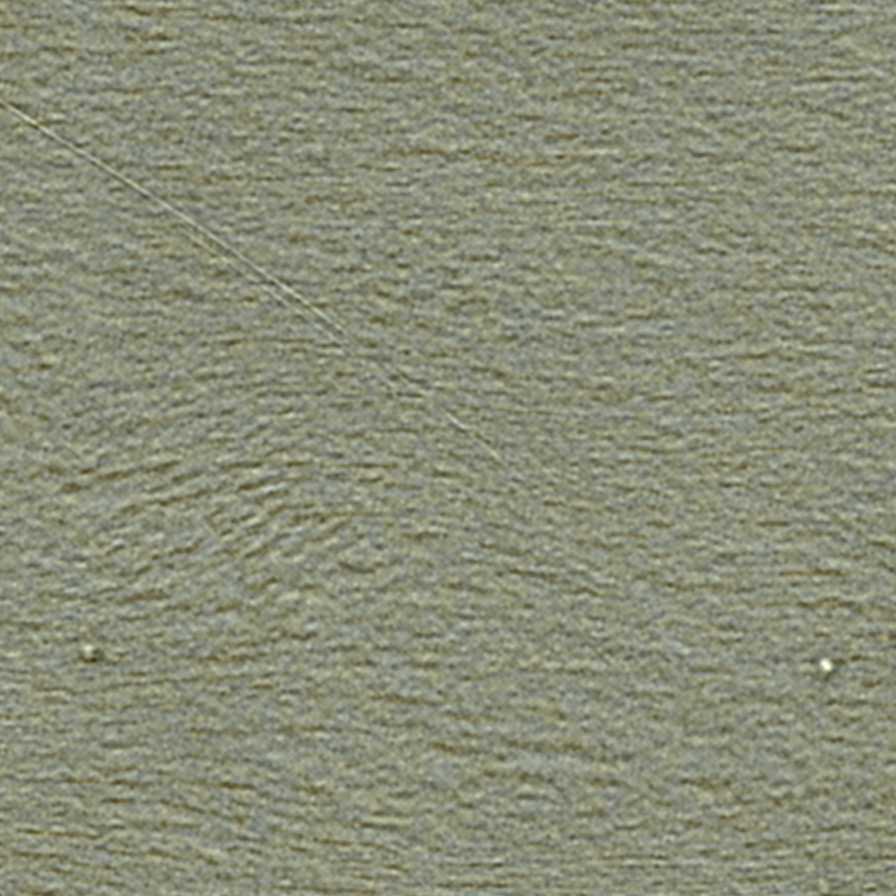
This texture is drawn by a Shadertoy shader. Its source:

```glsl
#define BASE_COLOR vec3(0.541, 0.556, 0.476)
#define BROWN_SHIFT vec3(-0.015, -0.045, -0.105)
#define GRAIN_FREQ 165.0
#define GRAIN_GAIN 0.115
#define FIBRE_GAIN 0.12
#define STREAK_GAIN 0.075
#define BRUSH_GAIN 0.13
#define TINT_GAIN 0.075
#define SCRATCH_GAIN 0.16
#define LINE_WIDTH 0.0021

float hash(vec2 p) {
    vec3 q = fract(vec3(p.xyx) * 0.1031);
    q += dot(q, q.yzx + 33.33);
    return fract((q.x + q.y) * q.z);
}

// Smooth value noise, centred on zero
float noise(vec2 p) {
    vec2 i = floor(p), f = fract(p);
    f = f * f * (3.0 - 2.0 * f);
    float low = mix(hash(i), hash(i + vec2(1, 0)), f.x);
    float high = mix(hash(i + vec2(0, 1)), hash(i + vec2(1, 1)), f.x);
    return mix(low, high, f.y) - 0.5;
}

// Noise lit from one side: paired light and dark edges, no broad tone
float relief(vec2 p) {
    return noise(p) - noise(p + vec2(0.25, 1.0));
}

vec2 rotate(vec2 p, float angle) {
    float c = cos(angle), s = sin(angle);
    return vec2(c * p.x + s * p.y, c * p.y - s * p.x);
}

float blob(vec2 p, vec2 center, vec2 radius) {
    vec2 d = (p - center) / radius;
    return exp(-dot(d, d));
}

float line(float d) {
    d /= LINE_WIDTH;
    return exp(-d * d);
}

// Bright ridge with a dark groove on each side
float ridge(float d) {
    return line(d) - 0.7 * line(d + 0.0048) - 0.4 * line(d - 0.0048);
}

// Long curved scratch, a fainter twin and a short tail
float scratches(vec2 p) {
    float curve = 0.885 - 0.56 * p.x - 0.27 * p.x * p.x;
    float slope = 0.56 + 0.54 * p.x;
    float d = (p.y - curve) / sqrt(1.0 + slope * slope);
    d += 0.004 * noise(p.xx * vec2(14.0, 3.0));
    float wear = clamp(0.7 + 1.2 * noise(vec2(p.x * 32.0, 7.0)), 0.0, 1.0);
    float fade = 1.0 - smoothstep(0.45, 0.66, p.x);
    float twin = smoothstep(0.14, 0.24, p.x) * (1.0 - smoothstep(0.38, 0.52, p.x));
    float tail = smoothstep(0.63, 0.65, p.x) * (1.0 - smoothstep(0.68, 0.71, p.x));
    float tailDistance = (p.y - 0.305 + (p.x - 0.64)) * 0.707;
    return ridge(d) * wear * fade + 0.65 * ridge(d + 0.013) * twin * wear
         + 0.45 * ridge(tailDistance) * tail;
}

// Small raised specks with dark rims; z is the strength
float specks(vec2 p) {
    vec3 spots[5] = vec3[5](vec3(0.10, 0.275, 0.9), vec3(0.922, 0.257, 1.1),
        vec3(0.355, 0.835, 0.5), vec3(0.988, 0.288, 0.7), vec3(0.92, 0.012, 0.6));
    float sum = 0.0;
    for (int i = 0; i < 5; i++) {
        vec2 q = p - spots[i].xy;
        q += 0.005 * vec2(noise(p * 110.0), noise(p * 110.0 + 40.0));
        float core = blob(q, vec2(0.0), vec2(0.006, 0.007));
        float rim = blob(q, vec2(0.002, -0.003), vec2(0.012, 0.014));
        sum += spots[i].z * (0.60 * core - 0.25 * rim);
    }
    return sum;
}

void mainImage(out vec4 fragColor, in vec2 fragCoord) {
    vec2 uv = fragCoord / iResolution.xy;

    // Bend the mostly level strokes, rising through the left middle
    float brushed = blob(uv, vec2(0.24, 0.43), vec2(0.24, 0.17));
    brushed = max(brushed, 0.8 * blob(uv, vec2(0.50, 0.68), vec2(0.12, 0.07)));
    vec2 p = uv;
    p.y -= 0.28 * (uv.x - 0.22) * blob(uv, vec2(0.2, 0.43), vec2(0.3, 0.18));
    p.y -= 0.10 * (uv.x - 0.8) * blob(uv, vec2(0.85, 0.52), vec2(0.3, 0.16));
    p.y += 0.08 * uv.x * blob(uv, vec2(0.4, 0.06), vec2(0.6, 0.12));
    p.y += 0.012 * noise(uv * vec2(5.0, 7.0));

    // Fine grain, short fibres and long streaks
    float grain = relief(rotate(uv, 0.5) * GRAIN_FREQ)
                + 0.7 * relief(rotate(uv, -0.4) * GRAIN_FREQ * 1.15 + 90.0);
    float fibre = relief(p * vec2(75.0, 175.0) + 20.0);
    float streak = relief(p * vec2(15.0, 150.0) + 50.0)
                 + 0.5 * relief(p * vec2(32.0, 170.0) + 130.0);
    vec2 hatch = rotate(uv + 0.01 * noise(uv * 12.0), 0.6);
    float brush = relief(hatch * vec2(50.0, 135.0) + 210.0) * brushed;
    vec2 thread = uv + 0.004 * vec2(noise(uv * 30.0), noise(uv * 30.0 + 60.0));
    float weave = sin(thread.x * 690.0) * sin(thread.y * 720.0);

    float tone = GRAIN_GAIN * grain + FIBRE_GAIN * fibre + STREAK_GAIN * streak
               + BRUSH_GAIN * brush + 0.012 * weave + 0.02 * noise(uv * 5.0);

    // Brown shows in the deeper strokes, in loose patches
    float patches = smoothstep(-0.25, 0.3, noise(uv * vec2(5.0, 11.0) + 70.0));
    float depth = -streak - 0.5 * fibre - 0.3 * grain - 1.1 * brush;
    float brown = smoothstep(0.15, 0.85, depth) * mix(0.5, 1.0, patches);

    float tint = noise(p * vec2(60.0, 140.0) + 300.0) - 0.15 * grain;
    vec3 color = BASE_COLOR + tone * vec3(1.0, 1.02, 0.96);
    color += TINT_GAIN * tint * vec3(-0.25, 0.0, 1.0) + brown * BROWN_SHIFT;
    color += SCRATCH_GAIN * scratches(uv) + specks(uv) * vec3(1.0, 0.98, 0.9);
    fragColor = vec4(clamp(color, 0.0, 1.0), 1.0);
}
```
